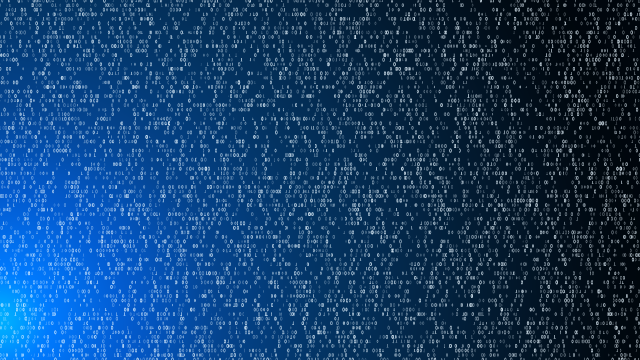
A Shadertoy shader for this background:

```glsl
const float ROW_HEIGHT = 0.01262;
const float CELL_WIDTH = 0.0088;
const vec2 GLOW_CENTER = vec2(0.0, 0.11);

float hash(vec2 p) {
    vec3 q = fract(p.xyx * vec3(0.1031, 0.1030, 0.0973));
    q += dot(q, q.yzx + 33.33);
    return fract((q.x + q.y) * q.z);
}

// Smooth noise along one row, used to gather digits into runs
float rowNoise(float x, float row) {
    float i = floor(x);
    float f = fract(x);
    f = f * f * (3.0 - 2.0 * f);
    return mix(hash(vec2(i, row)), hash(vec2(i + 1.0, row)), f);
}

// Radial glow fading from cyan through blue to near black
vec3 glow(float d) {
    vec3 c = mix(vec3(0.0, 0.68, 1.0), vec3(0.0, 0.48, 1.0), smoothstep(0.0, 0.16, d));
    c = mix(c, vec3(0.01, 0.36, 0.82), smoothstep(0.10, 0.38, d));
    c = mix(c, vec3(0.015, 0.27, 0.57), smoothstep(0.30, 0.65, d));
    c = mix(c, vec3(0.01, 0.20, 0.38), smoothstep(0.52, 0.98, d));
    c = mix(c, vec3(0.01, 0.12, 0.22), smoothstep(0.85, 1.38, d));
    return mix(c, vec3(0.0, 0.025, 0.05), smoothstep(1.20, 1.82, d));
}

float stroke(float d, float halfWidth, float pixel) {
    return clamp(0.5 + (halfWidth - d) / pixel, 0.0, 1.0);
}

float zeroDistance(vec2 p, vec2 radius) {
    return abs(length(p / radius) - 1.0) * radius.x;
}

// Upright stem with a short foot
float oneDistance(vec2 p, vec2 radius) {
    float stem = length(vec2(p.x, max(abs(p.y) - radius.y, 0.0)));
    float foot = length(vec2(max(abs(p.x) - radius.x * 0.6, 0.0), p.y + radius.y));
    return min(stem, foot);
}

// One layer of scattered digits with varied size and opacity
float digits(vec2 uv, float seed, float pixel) {
    vec2 cellSize = vec2(CELL_WIDTH, ROW_HEIGHT);
    vec2 grid = vec2(uv.x, uv.y - 1.0 + 0.0018) / cellSize + vec2(0.0, 200.5);
    float row = floor(grid.y);
    grid.x += hash(vec2(row, seed)) * 40.0;
    vec2 id = floor(grid) + seed * vec2(17.0, 31.0);

    float density = mix(0.06, 0.46, rowNoise(grid.x * 0.22, row + seed * 57.0));
    float present = step(hash(id), density);

    vec2 p = (fract(grid) - 0.5) * cellSize;
    p.x -= (hash(id + 41.0) - 0.5) * CELL_WIDTH * 0.2;
    float size = mix(0.3, 1.0, sqrt(hash(id + 83.0)));
    vec2 radius = vec2(0.0025, 0.0042) * size;

    float isOne = step(0.82, hash(id + 127.0));
    float d = mix(zeroDistance(p, radius), oneDistance(p, radius), isOne);
    float opacity = mix(0.3, 1.0, hash(id + 191.0)) * mix(0.5, 1.0, size);
    return present * opacity * stroke(d, 0.0007, pixel);
}

void mainImage(out vec4 fragColor, in vec2 fragCoord) {
    vec2 uv = fragCoord / iResolution.y;
    float pixel = 1.0 / iResolution.y;
    vec3 color = glow(distance(uv, GLOW_CENTER));

    // Two layers let neighbouring digits overlap into brighter clumps
    for (int i = 0; i < 2; i++) {
        float ink = digits(uv, float(i) + 1.0, pixel);
        color = mix(color, vec3(0.90, 0.96, 1.0), ink);
    }
    fragColor = vec4(color, 1.0);
}
```
